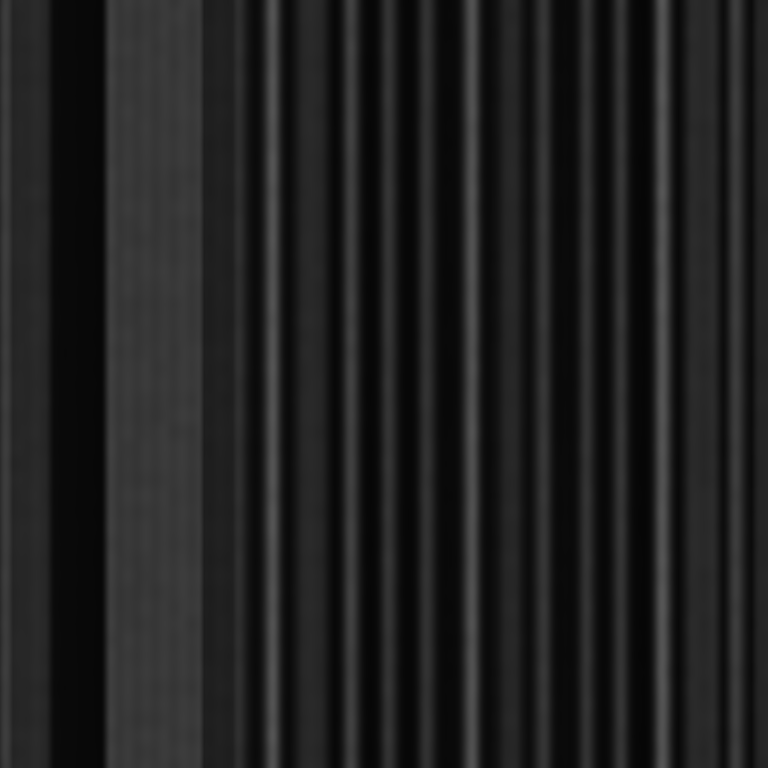
Give the GLSL for this texture, as a Shadertoy shader.

```glsl
// Soft vertical grey bars on near black: a few broad bands on the left, then
// a row of thin glowing lines, one per jittered cell. Every distance and
// noise lookup wraps, so the pattern tiles in both directions.

const float TAU = 6.2831853;
const float CELLS = 20.0;

float hash(vec2 p) {
    vec3 q = fract(vec3(p.xyx) * 0.1031);
    q += dot(q, q.yzx + 33.33);
    return fract((q.x + q.y) * q.z);
}

// Value noise that repeats after 'period' cells
float wrapNoise(vec2 p, float period) {
    vec2 cell = floor(p);
    vec2 f = fract(p);
    f = f * f * (3.0 - 2.0 * f);
    vec2 lo = mod(cell, period);
    vec2 hi = mod(cell + 1.0, period);
    float bottom = mix(hash(lo), hash(vec2(hi.x, lo.y)), f.x);
    float top = mix(hash(vec2(lo.x, hi.y)), hash(hi), f.x);
    return mix(bottom, top, f.y);
}

// Signed horizontal offset on a canvas that wraps
float wrapOffset(float x, float centre) {
    float d = x - centre;
    return d - floor(d + 0.5);
}

// Flat band with soft edges
float band(float x, float left, float right) {
    float d = abs(wrapOffset(x, 0.5 * (left + right))) - 0.5 * (right - left);
    return 1.0 - smoothstep(-0.007, 0.007, d);
}

// Thin line with an optional flat core
float softLine(float x, float centre, float core) {
    float d = max(abs(wrapOffset(x, centre)) - core, 0.0) / 0.0115;
    return exp(-d * d);
}

void mainImage(out vec4 fragColor, in vec2 fragCoord) {
    vec2 uv = fragCoord / iResolution.xy;
    float x = uv.x;

    // Broad bands: mid grey across the seam, light grey, dim grey
    float light = 0.12 * band(x, -0.017, 0.065);
    light = max(light, 0.195 * band(x, 0.138, 0.265));
    light = max(light, 0.02 * band(x, 0.138, 0.152) + light);
    light = max(light, 0.085 * band(x, 0.262, 0.322));
    light = max(light, 0.135 * softLine(x, 0.311, 0.0));

    // Thin lines: every fifth is bright, the next one is wide and dim
    float flank = 0.0;
    for (int i = 7; i <= 20; i++) {
        float id = float(i);
        float tone = hash(vec2(id, 3.7));
        float jitter = hash(vec2(id, 8.1)) - 0.5;
        float peak = 0.15 + 0.09 * tone;
        float core = 0.0;
        if (i % 5 == 2) peak = 0.28 + 0.06 * tone;
        if (i % 5 == 3) {
            peak = 0.115 + 0.03 * tone;
            core = 0.005 + 0.010 * tone;
        }
        float centre = (id + 0.2 + 0.26 * jitter) / CELLS;
        light = max(light, peak * softLine(x, centre, core));
        flank = max(flank, 3.0 * peak * softLine(x, centre, 0.012));
    }

    // Near black ground, deepest beside the bright lines
    float ground = 0.036 + 0.010 * cos(TAU * 3.0 * x);
    ground *= 1.0 - 0.65 * min(flank, 1.0);
    float grey = ground + light * (1.0 - ground);

    // Faint fine streaks and mottling
    grey *= 1.0 + 0.035 * cos(TAU * 42.0 * x);
    grey *= 1.0 + 0.08 * (wrapNoise(uv * 48.0, 48.0) - 0.5);

    fragColor = vec4(vec3(grey), 1.0);
}
```
